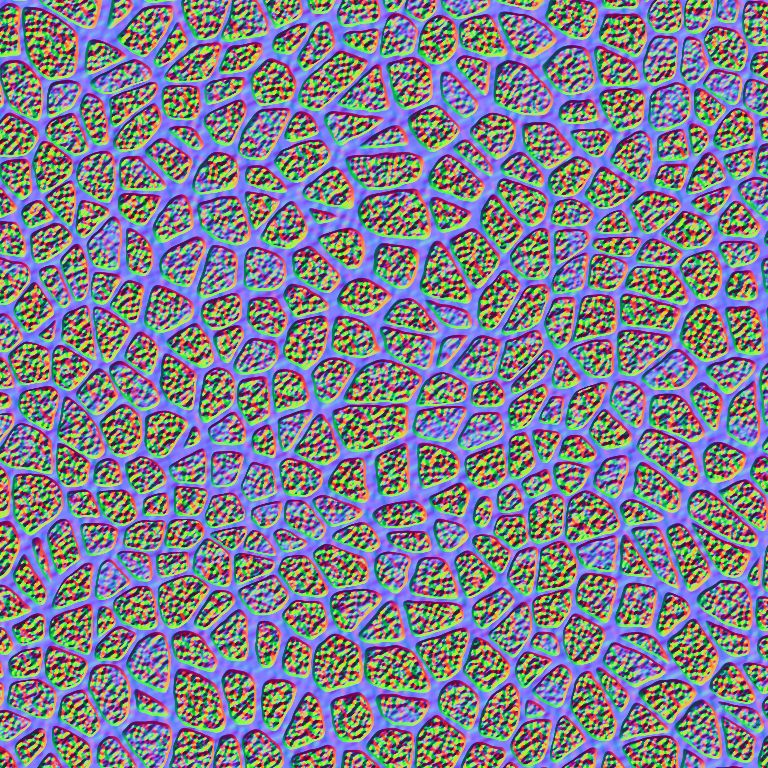
This texture map is drawn by a WebGL 2 fragment shader. Its source:

```glsl
#version 300 es
precision highp float;
// Normal map of irregular rough paving stones set in smooth mortar.

uniform vec2 u_resolution;
out vec4 outColor;

const float STONES = 18.5;          // stones across the canvas
const float SCATTER = 0.88;         // how far centers leave the grid
const float SIZE_SPREAD = 0.2;      // weight range of the cells
const float WARP = 1.2;             // slow bending of the layout
const float CORNER = 15.0;          // higher is sharper corners
const float JOINT_MIN = 0.015;      // mortar half width, in cells
const float JOINT_MAX = 0.09;
const float RIM_WIDTH = 0.085;      // width of the stone flank
const float RIM_SLOPE = 3.6;
const float EDGE_WOBBLE = 0.05;
const float COARSE_GRAIN = 165.0;   // grain frequencies and strength
const float FINE_GRAIN = 205.0;
const float GRAIN_SLOPE = 4.6;
const float MORTAR_SCALE = 110.0;
const float MORTAR_SLOPE = 0.4;
const mat2 COARSE_AXES = mat2(0.71, -0.88, 0.60, 0.83);
const mat2 FINE_AXES = mat2(0.92, -0.39, 0.39, 0.92);

float hash(vec2 p) {
    return fract(sin(dot(p, vec2(127.1, 311.7))) * 43758.5453);
}

vec2 hash2(vec2 p) {
    return vec2(hash(p), hash(p + 57.3));
}

// Value noise: x is the value, yz its gradient.
vec3 noise(vec2 p) {
    vec2 i = floor(p), f = fract(p);
    vec2 u = f * f * f * (f * (f * 6.0 - 15.0) + 10.0);
    vec2 du = 30.0 * f * f * (f - 1.0) * (f - 1.0);
    float a = hash(i), b = hash(i + vec2(1, 0));
    float c = hash(i + vec2(0, 1)), d = hash(i + vec2(1, 1));
    float k = a - b - c + d;
    return vec3(a + (b - a) * u.x + (c - a) * u.y + k * u.x * u.y,
                du * (vec2(b - a, c - a) + k * u.yx));
}

// Gradient of two turned noise layers, so that no lattice shows.
vec2 grainGradient(vec2 uv) {
    vec2 coarse = noise(COARSE_AXES * uv * COARSE_GRAIN).yz * COARSE_AXES;
    vec2 fine = noise(FINE_AXES * uv * FINE_GRAIN + 71.0).yz * FINE_AXES;
    return coarse + fine;
}

vec2 stoneCenter(vec2 id) {
    return id + 0.5 + SCATTER * (hash2(id) - 0.5);
}

float stoneWeight(vec2 id) {
    return SIZE_SPREAD * hash(id + 19.7);
}

// Weighted cell that owns the point p.
vec2 findStone(vec2 p) {
    vec2 base = floor(p), best = base;
    float nearest = 1e5;
    for (int y = -2; y <= 2; y++)
    for (int x = -2; x <= 2; x++) {
        vec2 id = base + vec2(x, y);
        vec2 r = p - stoneCenter(id);
        float d = dot(r, r) - stoneWeight(id);
        if (d < nearest) { nearest = d; best = id; }
    }
    return best;
}

// Rounded distance to the cell border in x, inward direction in yz.
vec3 stoneBorder(vec2 p, vec2 id) {
    vec2 center = stoneCenter(id), r = p - center;
    float own = dot(r, r) - stoneWeight(id);
    float total = 1e-9;
    vec2 inward = vec2(0.0);
    for (int y = -2; y <= 2; y++)
    for (int x = -2; x <= 2; x++) {
        if (x == 0 && y == 0) continue;
        vec2 other = id + vec2(x, y);
        vec2 c = stoneCenter(other), away = center - c;
        float gap = max(length(away), 0.01);
        float d = (dot(p - c, p - c) - stoneWeight(other) - own) / (2.0 * gap);
        float w = exp(-CORNER * d);
        total += w;
        inward += w * away / gap;
    }
    return vec3(-log(total) / CORNER, inward / total);
}

void main() {
    vec2 uv = gl_FragCoord.xy / min(u_resolution.x, u_resolution.y);

    // Stone layout
    vec2 bend = vec2(noise(uv * 5.0).x, noise(uv * 5.0 + 31.0).x) - 0.5;
    vec2 p = uv * STONES + WARP * bend;
    vec2 id = findStone(p);
    vec3 border = stoneBorder(p, id);
    float roll = hash(id + 7.9);
    float inset = mix(JOINT_MIN, JOINT_MAX, roll * roll);
    float depth = border.x - inset + EDGE_WOBBLE * (noise(uv * 70.0).x - 0.5);

    // Flank of the stone
    float rim = smoothstep(0.0, 0.03, depth)
              * (1.0 - smoothstep(0.5 * RIM_WIDTH, RIM_WIDTH, depth));
    vec2 slope = RIM_SLOPE * rim * border.yz;

    // Rough top, worn smooth in patches
    float top = smoothstep(0.4 * RIM_WIDTH, RIM_WIDTH, depth);
    float patches = noise(uv * 32.0 + 11.0).x;
    float rough = smoothstep(0.1, 0.75, 0.6 * patches + 0.6 * hash(id + 3.1));
    slope += GRAIN_SLOPE * mix(0.2, 1.0, rough) * top * grainGradient(uv);

    // Faint ripples in the mortar
    slope += MORTAR_SLOPE * (1.0 - top) * noise(FINE_AXES * uv * MORTAR_SCALE).yz;

    // Encode with green pointing down and blue as plain height of the normal
    vec3 normal = normalize(vec3(-slope, 1.0));
    outColor = vec4(0.5 + 0.5 * normal.x, 0.5 - 0.5 * normal.y, normal.z, 1.0);
}
```
